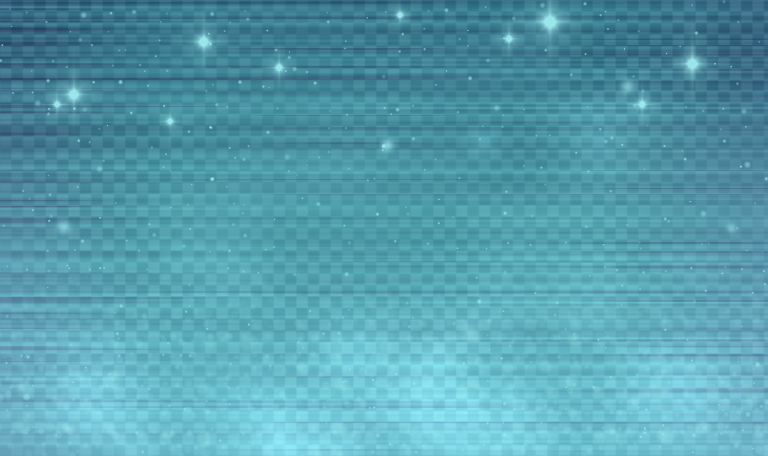
Write a Shadertoy shader that draws this background.

```glsl
// Misty teal night sky with twinkling stars, bokeh, a faint checker and fine scan lines.

float hash(vec2 p) {
    return fract(sin(dot(p, vec2(127.1, 311.7))) * 43758.5453);
}

float noise(vec2 p) {
    vec2 i = floor(p), f = fract(p);
    f = f * f * (3.0 - 2.0 * f);
    return mix(mix(hash(i), hash(i + vec2(1, 0)), f.x),
               mix(hash(i + vec2(0, 1)), hash(i + vec2(1, 1)), f.x), f.y);
}

float fbm(vec2 p) {
    float sum = 0.0, amp = 0.5;
    for (int i = 0; i < 4; i++) {
        sum += amp * noise(p);
        p = p * 2.03 + 7.1;
        amp *= 0.5;
    }
    return sum;
}

// Soft round glow
float orb(vec2 p, vec2 centre, float radius) {
    vec2 d = (p - centre) / radius;
    return exp(-dot(d, d));
}

// Star with a core, a halo, long upright rays and short diagonal ones
float flare(vec2 p, vec2 centre, float size) {
    vec2 d = abs(p - centre) / size;
    vec2 g = abs(vec2(d.x + d.y, d.x - d.y)) * 0.707;
    float rays = exp(-d.x * 22.0 - d.y * 2.8) + exp(-d.y * 22.0 - d.x * 3.4);
    float diagonals = exp(-g.x * 24.0 - g.y * 6.0) + exp(-g.y * 24.0 - g.x * 6.0);
    return 0.6 * rays + 0.35 * diagonals + 0.55 * exp(-dot(d, d) * 45.0)
         + 0.16 * exp(-dot(d, d) * 5.0);
}

// One scattered dot in some cells of a grid; sizes are in cells
float dots(vec2 p, float cells, float density, float radius, float softness, float seed) {
    vec2 q = p * cells + seed, id = floor(q);
    vec2 centre = 0.3 + 0.4 * vec2(hash(id + seed), hash(id + seed + 19.3));
    float r = radius * (0.55 + 0.45 * hash(id + 41.7));
    float disc = 1.0 - smoothstep(r * (1.0 - softness), r, length(fract(q) - centre));
    return disc * step(hash(id + 73.1), density) * (0.4 + 0.6 * hash(id + 8.9));
}

void mainImage(out vec4 fragColor, in vec2 fragCoord) {
    vec2 uv = fragCoord / iResolution.xy;
    vec2 p = uv * vec2(1.684, 1.0);
    float pixel = 1.0 / iResolution.y;

    // Sky gradient, bluer towards the sides and dark in the upper corners
    vec3 col = mix(vec3(0.31, 0.62, 0.67), vec3(0.22, 0.47, 0.55), smoothstep(0.5, 1.0, uv.y));
    col = mix(vec3(0.44, 0.77, 0.83), col, smoothstep(0.0, 0.55, uv.y));
    float side = smoothstep(0.25, 0.55, abs(uv.x - 0.5));
    vec3 sideColor = mix(vec3(0.45, 0.68, 0.78), vec3(0.21, 0.36, 0.48), smoothstep(0.1, 1.0, uv.y));
    col = mix(col, sideColor, 0.65 * side);

    // Mist, thickest near the bottom
    float mist = smoothstep(0.35, 0.75, fbm(p * 4.5 + 3.0));
    col += vec3(0.10, 0.11, 0.11) * (mist - 0.3) * mix(0.9, 0.25, smoothstep(0.0, 0.6, uv.y));
    float cloud = orb(p, vec2(0.60, 0.04), 0.13) + orb(p, vec2(0.97, 0.12), 0.13)
                + orb(p, vec2(0.77, 0.22), 0.08) + orb(p, vec2(1.50, 0.15), 0.12)
                + orb(p, vec2(0.20, 0.14), 0.11);
    cloud += 0.7 * orb(p, vec2(1.31, 0.70), 0.09) + 0.9 * orb(p, vec2(1.057, 0.688), 0.035);
    col += vec3(0.07, 0.09, 0.09) * cloud;

    // Checker
    vec2 wave = sin(p * 3.14159 / 0.025);
    vec2 checker = clamp(wave * 0.025 / (3.14159 * pixel), -1.0, 1.0);
    col -= vec3(0.022, 0.024, 0.020) * checker.x * checker.y * (0.6 + 0.8 * noise(p * 6.0));

    // Scan lines: fine light and dark grain, with sparse mauve streaks
    float fine = noise(vec2(p.x * 0.8, p.y * 190.0));
    float broad = noise(vec2(p.x * 1.5 + 9.0, p.y * 65.0));
    float strength = mix(0.6, 1.1, uv.y);
    col += vec3(0.07, 0.13, 0.11) * (fine - 0.5) * strength;
    col += vec3(0.03, 0.07, 0.06) * (broad - 0.5) * strength;
    float streak = smoothstep(0.72, 0.95, noise(vec2(p.x * 1.3 + 30.0, p.y * 150.0)));
    col = mix(col, col * vec3(0.88, 0.72, 0.83), 0.75 * streak * strength);

    // Scattered stars, small to large
    float light = 0.0;
    for (int i = 0; i < 4; i++) {
        float k = float(i);
        light += 0.75 * dots(p, 23.0 - 3.0 * k, 0.17, 0.10, 0.9, 5.0 + 11.3 * k);
    }
    light += 0.6 * dots(p, 9.0, 0.15, 0.10, 0.85, 61.7);

    // Bokeh rising from the bottom
    float low = 1.0 - smoothstep(0.08, 0.50, uv.y);
    for (int i = 0; i < 5; i++) {
        float k = float(i);
        light += 0.27 * low * dots(p, 10.0 + 5.0 * k, 0.5, 0.29, 0.6, 83.0 + 7.7 * k);
    }

    // Soft orbs
    light += 0.75 * orb(p, vec2(0.849, 0.681), 0.013) + 0.6 * orb(p, vec2(1.375, 0.810), 0.014)
           + 0.6 * orb(p, vec2(0.140, 0.500), 0.014) + 0.4 * orb(p, vec2(1.030, 0.270), 0.018)
           + 0.5 * orb(p, vec2(1.604, 0.500), 0.010);

    // Main flares
    light += flare(p, vec2(1.206, 0.952), 0.12) + flare(p, vec2(0.447, 0.908), 0.09)
           + flare(p, vec2(1.518, 0.860), 0.10) + flare(p, vec2(0.162, 0.793), 0.09)
           + flare(p, vec2(1.116, 0.915), 0.06) + flare(p, vec2(0.612, 0.852), 0.06)
           + flare(p, vec2(1.408, 0.771), 0.06) + flare(p, vec2(0.877, 0.967), 0.05)
           + flare(p, vec2(0.125, 0.771), 0.05) + flare(p, vec2(0.373, 0.734), 0.05);

    col = mix(col, vec3(0.62, 0.92, 0.94), clamp(light, 0.0, 0.95));
    fragColor = vec4(clamp(col, 0.0, 1.0), 1.0);
}
```
